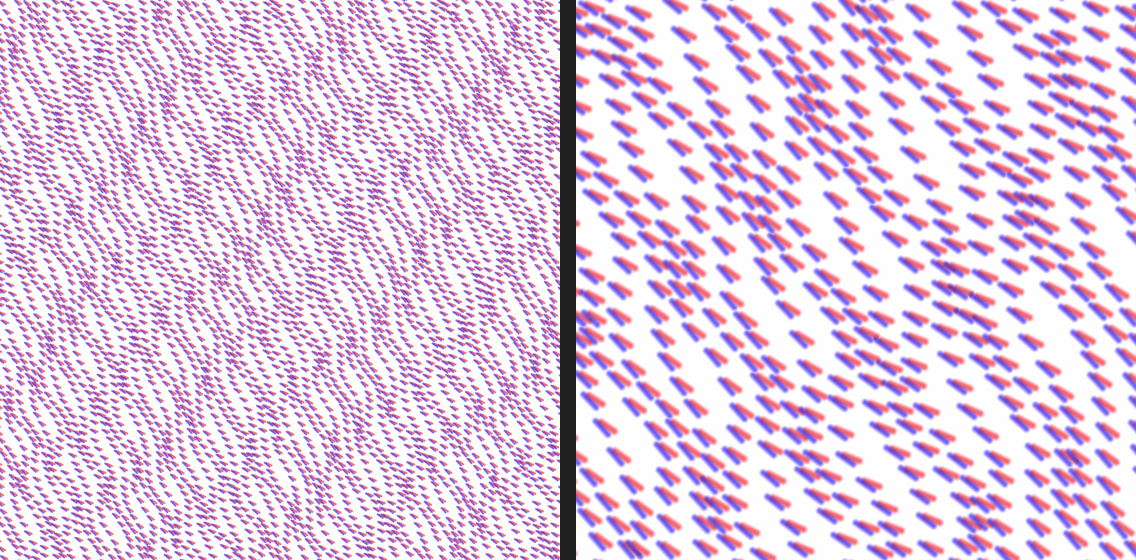
Left, the full canvas; right, a detail of the centre.
A Shadertoy shader for this pattern:

```glsl
vec2 hash2(vec2 p)
{
    vec3 q = fract(p.xyx * vec3(0.1031, 0.103, 0.0973));
    q += dot(q, q.yzx + 33.33);
    return fract((q.xx + q.yz) * q.zy);
}

// Soft coverage of a round-ended dash centred on the origin
float dash(vec2 p, float angle, float halfLength, float radius)
{
    vec2 dir = vec2(cos(angle), sin(angle));
    float along = clamp(dot(p, dir), -halfLength, halfLength);
    float soft = max(0.0015, 0.7 / iResolution.y);
    return 1.0 - smoothstep(-soft, soft, length(p - dir * along) - radius);
}

// Layered sines push the grains into chains and open gaps between them
vec2 drift(vec2 cell)
{
    float wave = sin(dot(cell, vec2(0.66, -0.62)) + 0.9 * sin(dot(cell, vec2(0.13, 0.17))));
    float ripple = sin(dot(cell, vec2(1.5, 0.43)) + 1.1 * sin(dot(cell, vec2(0.09, -0.14))));
    float swell = sin(dot(cell, vec2(2.37, -0.91)) + 1.7);
    return vec2(0.0068 * wave + 0.0038 * ripple + 0.0016 * swell,
                0.0026 * ripple - 0.0020 * swell)
         + (hash2(cell) - 0.5) * vec2(0.0034, 0.0026);
}

void mainImage(out vec4 fragColor, in vec2 fragCoord)
{
    vec2 uv = fragCoord / iResolution.y;
    const float slant = 0.34;
    vec2 grid = vec2(54.0, 72.0);
    vec2 home = floor(vec2(uv.x + slant * uv.y, uv.y) * grid);

    // Strongest ink of each colour among the neighbouring grains
    float redInk = 0.0, blueInk = 0.0;
    for (int j = -1; j <= 1; j++)
    for (int i = -1; i <= 1; i++)
    {
        vec2 cell = home + vec2(i, j);
        vec2 center = (cell + 0.5) / grid;
        center.x -= slant * center.y;
        vec2 p = uv - center - drift(cell);
        float angle = -0.63 + 0.13 * sin(dot(cell, vec2(0.41, -0.23)));
        redInk = max(redInk, dash(p - vec2(0.0021, 0.0004), angle + 0.13, 0.0048, 0.0018));
        blueInk = max(blueInk, dash(p + vec2(0.0014, 0.0003), angle - 0.10, 0.0054, 0.0016));
    }

    // Blue is printed over red and darkens where they overlap
    vec3 paper = vec3(1.0, 0.995, 1.0);
    vec3 color = mix(paper, vec3(0.98, 0.40, 0.44), redInk);
    vec3 blue = vec3(0.39, 0.32, 0.98) * mix(vec3(1.0), color, 0.5);
    color = mix(color, blue, 0.92 * blueInk);
    fragColor = vec4(color, 1.0);
}
```
